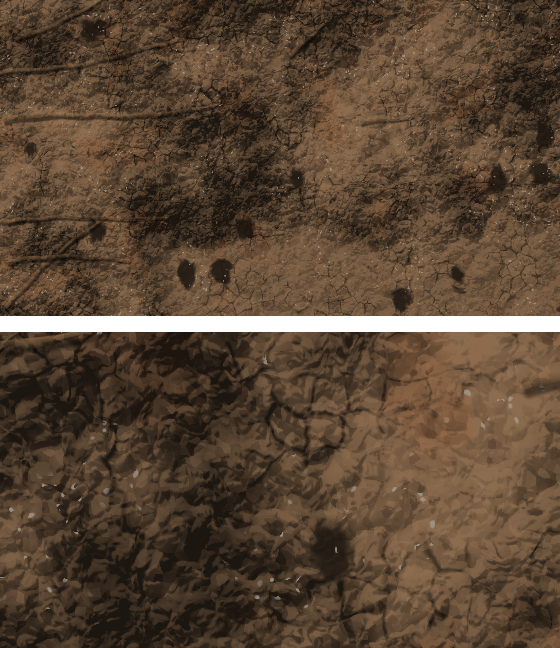
Top, the full canvas; bottom, a detail of the centre.
Give the GLSL for this texture, as a WebGL 2 fragment shader.

```glsl
#version 300 es
precision highp float;
uniform vec2 u_resolution;
out vec4 fragColor;

const vec3 SOIL_HUE = vec3(1.0, 0.77, 0.557);
const vec3 RUST_HUE = vec3(1.03, 0.74, 0.51);
const vec3 FLECK = vec3(0.64, 0.61, 0.57);
const vec3 TWIG = vec3(0.42, 0.315, 0.215);
const vec2 TO_LIGHT = vec2(-0.45, 0.89);
const float BASE_TONE = 0.352;
const float BROAD_CONTRAST = 0.22;
const float CLUMP_CONTRAST = 0.11;
const float RELIEF_CONTRAST = 0.105;
const float GRAIN_CONTRAST = 0.12;
const float CRUST_LIFT = 0.105;
const float CLOD_SCALE = 9.0;
const float CRACK_SCALE = 24.0;
const float GRAIN_SCALE = 115.0;
const float RELIEF_STEP = 0.0038;
const int TWIG_COUNT = 9;
const int LEFT_TWIGS = 7;
const mat2 TURN = mat2(0.8, 0.6, -0.6, 0.8);

vec2 hash2(vec2 p) {
  vec3 q = fract(p.xyx * vec3(0.1031, 0.1030, 0.0973));
  q += dot(q, q.yzx + 33.33);
  return fract((q.xx + q.yz) * q.zy);
}

// Layered, self-warped sines; roughly -1 to 1
float sines(vec2 p) {
  float sum = 0.0, amp = 0.5;
  for (int i = 0; i < 5; i++) {
    p = TURN * p * 1.75 + 3.7;
    p += 0.8 * sin(p.yx * 0.83 + float(i));
    sum += amp * sin(p.x) * cos(p.y);
    amp *= 0.64;
  }
  return sum;
}

// Cellular noise: nearest distance, gap to the border, cell value
vec3 cells(vec2 p) {
  vec2 base = floor(p);
  float near = 9.0, next = 9.0, id = 0.0;
  for (int y = -1; y <= 1; y++)
  for (int x = -1; x <= 1; x++) {
    vec2 c = base + vec2(x, y);
    vec2 h = hash2(c);
    float d = length(c + 0.1 + 0.8 * h - p);
    if (d < near) {
      next = near;
      near = d;
      id = fract(h.x * 7.3 + h.y * 3.1);
    } else next = min(next, d);
  }
  return vec3(near, next - near, id);
}

// Clods broken into ever smaller lumps
float terrain(vec2 p) {
  float height = 0.0, scale = CLOD_SCALE, weight = 0.6;
  for (int i = 0; i < 4; i++) {
    p = TURN * p + 1.7;
    vec3 c = cells(p * scale);
    float lump = smoothstep(0.0, 0.5, c.y) * (0.25 + 0.75 * c.z);
    height += weight * (lump - 0.6 * c.x) / scale;
    scale *= 2.3;
  }
  return height + 0.012 * sines(p * 11.0);
}

// Signed distance to a bent, tapering twig; y is the side, -1 to 1
vec2 twig(vec2 p, vec2 start, float angle, float len, float width) {
  vec2 axis = vec2(cos(angle), sin(angle));
  vec2 d = p - start;
  float along = dot(d, axis);
  float t = clamp(along / len, 0.0, 1.0);
  float bend = 0.012 * sin(along * 9.0 + angle * 8.0) + 0.002 * sin(along * 47.0);
  float side = dot(d, vec2(-axis.y, axis.x)) - bend;
  float radius = width * (1.0 - 0.65 * t);
  return vec2(length(vec2(along - t * len, side)) - radius, clamp(side / radius, -1.0, 1.0));
}

void main() {
  vec2 uv = gl_FragCoord.xy / u_resolution.y;
  float pixel = 1.0 / u_resolution.y;
  vec2 p = uv + 0.011 * vec2(sines(uv * 9.0), sines(uv * 9.0 + 17.0));
  p += 0.0015 * sin(p.yx * 150.0 + 3.0 * sin(p * 61.0));

  // Smoother pale crust along the lower right
  float crust = smoothstep(0.27, 0.19, uv.y + 0.1 * sines(uv * 4.0 + 9.0))
              * smoothstep(0.42, 0.6, uv.x);

  // Slope towards the light
  float slope = (terrain(p) - terrain(p + TO_LIGHT * RELIEF_STEP)) / RELIEF_STEP;
  float relief = slope / (0.7 + abs(slope));

  // Broad patches, clods, clumps and single lumps
  float broad = sines(uv * 2.6 + 4.0) + 0.12 * sin(uv.x * 3.6 - 4.2 + uv.y);
  float clump = sines(p * 8.0 + 2.0);
  vec3 clod = cells(p * vec2(9.0, 11.0) + 5.0);
  vec3 plate = cells(p * CRACK_SCALE);
  vec3 grain = cells(p * GRAIN_SCALE);
  float tone = BASE_TONE + BROAD_CONTRAST * broad * (1.0 - crust);
  tone += CLUMP_CONTRAST * clump * (1.0 - 0.5 * crust);
  tone += RELIEF_CONTRAST * relief * (1.0 - 0.3 * crust);
  tone += 0.12 * (clod.z - 0.5) * smoothstep(0.0, 0.25, clod.y) * (1.0 - crust);
  tone += 0.05 * (plate.z - 0.5) + GRAIN_CONTRAST * (grain.z - 0.5) * (1.0 - 0.4 * crust);
  tone += CRUST_LIFT * crust;

  // Thin broken cracks of uneven width
  float cracked = smoothstep(0.0, 0.35, sines(uv * 9.0 + 21.0) + 0.1 * crust);
  float crackWidth = 0.12 + 0.12 * clump;
  tone -= 0.15 * cracked * (1.0 - smoothstep(0.02, 0.03 + max(crackWidth, 0.02), plate.y));

  // Small deep hollows with ragged rims
  vec3 pit = cells(p * vec2(8.0, 6.0) + 13.0);
  float hollow = smoothstep(0.27, 0.12, pit.x + 0.2 * sines(p * 15.0)) * step(0.88, pit.z);
  tone = mix(tone, 0.11, 0.85 * hollow);
  tone = min(tone, 0.46 + 0.5 * max(tone - 0.46, 0.0));
  tone = clamp(tone, 0.11, 0.55);

  float rust = smoothstep(0.1, 0.6, sines(uv * 7.0 + 40.0));
  vec3 colour = tone * mix(SOIL_HUE, RUST_HUE, rust);

  // Sparse mineral flecks on lit ground
  vec3 speck = cells(p * 165.0 + 7.0);
  float fleck = step(0.94, speck.z) * smoothstep(0.6, 0.25, speck.x);
  colour = mix(colour, FLECK, 0.8 * fleck * smoothstep(-0.1, 0.3, clump) * step(-0.2, relief));

  // Twigs, mostly at the left, each with a shadow beneath
  for (int i = 0; i < TWIG_COUNT; i++) {
    float n = float(i);
    vec2 h = hash2(vec2(n + 3.0, 11.0));
    vec2 k = hash2(vec2(n + 5.0, 47.0));
    bool left = i < LEFT_TWIGS;
    vec2 start = left ? vec2(0.2 * h.x - 0.14, (n + 0.3 * h.y) / float(LEFT_TWIGS))
                      : vec2(0.8 + 0.6 * h.x, 0.2 + 0.7 * h.y);
    float angle = i == 3 ? 1.35 : mix(0.0, 0.75, k.x);
    float len = left ? mix(0.35, 0.7, k.y) : 0.14;
    float width = mix(0.004, 0.0075, h.y);
    vec2 shade = twig(uv + vec2(-0.003, 0.009), start, angle, len, width);
    colour *= 1.0 - 0.45 * (1.0 - smoothstep(-0.003, 0.004, shade.x));
    vec2 stem = twig(uv, start, angle, len, width);
    vec3 bark = TWIG * (0.9 + 0.2 * stem.y + 0.4 * clump + 0.35 * (grain.z - 0.5));
    colour = mix(colour, bark, 0.85 * (1.0 - smoothstep(-pixel, pixel, stem.x)));
  }
  fragColor = vec4(colour, 1.0);
}
```
